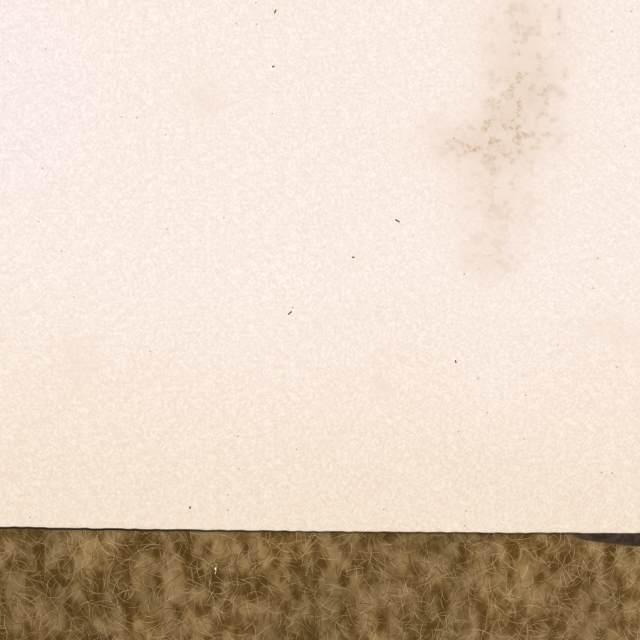
This texture is drawn by a Shadertoy shader. Its source:

```glsl
// A sheet of stained, grainy paper lying on a brown wool blanket.
// Paper: gradient, ridged noise and soft stains. Wool: layers of curved hairs
// scattered over jittered grids, with a thin shadow below the sheet.
#define GRAIN_SCALE 210.0
#define GRAIN_DEPTH 0.075
#define STAIN_DEPTH 0.72
#define HAIR_LAYERS 12
#define HAIR_CELL 0.027
#define HAIR_WIDTH 0.0006
#define HAIR_OPACITY 0.48
#define PAPER_TOP vec3(0.986, 0.926, 0.890)
#define PAPER_LOW vec3(0.955, 0.888, 0.806)
#define WOOL_DARK vec3(0.335, 0.240, 0.105)
#define WOOL_LIGHT vec3(0.72, 0.62, 0.485)
#define SHADOW vec3(0.19, 0.15, 0.12)

float hash(vec2 p) {
    return fract(sin(dot(p, vec2(127.1, 311.7))) * 43758.5453);
}

float noise(vec2 p) {
    vec2 i = floor(p), f = fract(p);
    f = f * f * (3.0 - 2.0 * f);
    return mix(mix(hash(i), hash(i + vec2(1, 0)), f.x),
               mix(hash(i + vec2(0, 1)), hash(i + vec2(1, 1)), f.x), f.y);
}

float fbm(vec2 p) {
    float sum = 0.0, amp = 0.5;
    for (int i = 0; i < 5; i++) {
        sum += amp * noise(p);
        p = mat2(1.6, 1.2, -1.2, 1.6) * p + 7.3;
        amp *= 0.5;
    }
    return sum;
}

// Soft elliptical spot
float blob(vec2 p, vec2 centre, vec2 radius) {
    vec2 q = (p - centre) / radius;
    return exp(-dot(q, q));
}

// Slightly bowed lower edge of the sheet
float edgeHeight(float x) {
    return 0.177 - 0.018 * x + 0.008 * x * x;
}

// Worm-like paper tooth, centred near zero
float tooth(vec2 p) {
    vec2 q = mat2(0.8, 0.6, -0.6, 0.8) * p * GRAIN_SCALE;
    float ridge = abs(noise(q) - 0.5) * 2.0;
    return 0.55 * (ridge - 0.37) + 0.65 * (noise(q.yx * 1.55 + 31.0) - 0.5);
}

float stains(vec2 p) {
    vec2 w = p + 0.035 * (vec2(fbm(p * 22.0), fbm(p * 22.0 + 40.0)) - 0.48);
    float s = 0.33 * blob(w, vec2(0.765, 0.783), vec2(0.085, 0.038))
            + 0.36 * blob(w, vec2(0.815, 0.845), vec2(0.055, 0.070))
            + 0.20 * blob(w, vec2(0.820, 0.970), vec2(0.070, 0.080))
            + 0.22 * blob(w, vec2(0.780, 0.690), vec2(0.060, 0.065))
            + 0.15 * blob(w, vec2(0.765, 0.595), vec2(0.045, 0.040));
    // Dried tide line along the right side of the stain
    float tide = exp(-abs(w.x - 0.880) / 0.005) * smoothstep(0.72, 0.82, p.y);
    s += 0.18 * tide * smoothstep(0.3, 0.65, noise(p * 60.0));
    // Blotches and fine flecks break the stain up
    s *= 0.35 + 0.8 * fbm(p * 28.0) + 0.9 * smoothstep(0.45, 0.75, fbm(p * 95.0));
    // Faint marks elsewhere
    s += 0.09 * blob(w, vec2(0.315, 0.845), vec2(0.035, 0.030));
    s += 0.09 * blob(w, vec2(0.602, 0.398), vec2(0.014, 0.018));
    s += 0.06 * blob(w, vec2(0.125, 0.435), vec2(0.035, 0.040));
    s += 0.07 * blob(w, vec2(0.960, 0.480), vec2(0.070, 0.025));
    return s;
}

// Small dark inclusions: xy position, z tilt
float specks(vec2 p, float px) {
    vec3 marks[7] = vec3[7](vec3(0.430, 0.982, 1.2), vec3(0.427, 0.896, 0.3),
        vec3(0.621, 0.655, 2.6), vec3(0.552, 0.598, 0.0), vec3(0.453, 0.511, 0.7),
        vec3(0.712, 0.435, 1.9), vec3(0.297, 0.207, 1.4));
    float ink = 0.0;
    for (int i = 0; i < 7; i++) {
        vec2 q = p - marks[i].xy;
        float c = cos(marks[i].z), s = sin(marks[i].z);
        q = mat2(c, -s, s, c) * q;
        float size = 0.0008 + 0.0020 * hash(marks[i].xy * 50.0);
        float d = length(vec2(max(abs(q.x) - size, 0.0), q.y));
        ink = max(ink, 1.0 - smoothstep(0.0, 0.0012 + px * 0.7, d));
    }
    // Sparse pale-brown flecks
    vec2 cell = floor(p * 36.0);
    vec2 at = vec2(hash(cell + 3.1), hash(cell + 8.7)) * 0.8 + 0.1;
    float fleck = 1.0 - smoothstep(0.0, 0.001 + px, length(fract(p * 36.0) - at) / 36.0);
    return max(ink * 0.75, fleck * 0.28 * step(0.965, hash(cell)));
}

vec3 paper(vec2 p, float edge, float px) {
    float broad = fbm(p * 5.0) - 0.48;
    vec3 col = mix(PAPER_LOW, PAPER_TOP, smoothstep(0.13, 0.60, p.y + 0.15 * broad));
    col += vec3(-0.004, 0.004, 0.022) * blob(p, vec2(0.03, 0.85), vec2(0.12, 0.16));
    float grain = tooth(p);
    col += GRAIN_DEPTH * grain * vec3(0.7, 1.0, 1.2);
    float stain = clamp(stains(p) * STAIN_DEPTH * (1.0 + 1.3 * grain), 0.0, 1.0);
    col = mix(col, vec3(0.70, 0.55, 0.36), stain);
    col = mix(col, vec3(0.38, 0.27, 0.13), specks(p, px));
    return col - 0.04 * exp(-max(p.y - edge, 0.0) / 0.002);
}

vec3 wool(vec2 p, float px) {
    vec3 col = mix(WOOL_DARK, vec3(0.57, 0.46, 0.30), smoothstep(0.2, 0.75, fbm(p * vec2(65.0, 42.0))));
    for (int layer = 0; layer < HAIR_LAYERS; layer++) {
        vec2 shift = float(layer) * vec2(0.0113, 0.0171);
        vec2 base = floor((p + shift) / HAIR_CELL);
        for (int n = 0; n < 9; n++) {
            vec2 id = base + vec2(n % 3 - 1, n / 3 - 1);
            vec2 key = id + float(layer) * 19.7;
            float turn = 6.2832 * hash(key + 5.3), tone = hash(key + 11.9);
            vec2 q = p + shift - (id + vec2(hash(key), hash(key + 2.7))) * HAIR_CELL;
            q = mat2(cos(turn), -sin(turn), sin(turn), cos(turn)) * q;
            q.y += (hash(key + 17.1) - 0.5) * 55.0 * q.x * q.x;
            float tip = 1.0 - smoothstep(0.006, 0.010 + 0.012 * tone, abs(q.x));
            float line = 1.0 - smoothstep(0.0, HAIR_WIDTH + px * 0.7, abs(q.y));
            col = mix(col, mix(WOOL_DARK, WOOL_LIGHT, tone), line * tip * HAIR_OPACITY);
        }
    }
    col *= 0.86 + 0.32 * fbm(p * 14.0 + 3.0);
    float flake = blob(p, vec2(0.337 + 0.15 * (p.y - 0.111), 0.111), vec2(0.0028, 0.010));
    return mix(col, vec3(0.95, 0.91, 0.84), smoothstep(0.3, 0.8, flake * (0.35 + noise(p * 260.0))));
}

void mainImage(out vec4 fragColor, in vec2 fragCoord) {
    vec2 p = fragCoord / iResolution.xy;
    float px = 1.0 / iResolution.y;
    float edge = edgeHeight(p.x) + 0.0012 * (noise(vec2(p.x * 90.0, 2.0)) - 0.5);
    float below = edge - p.y;
    vec3 col;
    if (below < -px) {
        col = paper(p, edge, px);
    } else {
        col = wool(p, px);
        // Contact shadow, strongest at the left, and the dark wedge at the right
        float contact = mix(0.95, 0.45, smoothstep(0.15, 0.55, p.x));
        col = mix(col, SHADOW, contact * (1.0 - smoothstep(0.0015, 0.0045, below)));
        col *= 1.0 - 0.15 * exp(-max(below, 0.0) / 0.008);
        float wedge = 0.021 * sqrt(clamp((p.x - 0.885) / 0.115, 0.0, 1.0));
        float inWedge = (1.0 - smoothstep(wedge - 0.002, wedge + 0.002, below)) * smoothstep(0.88, 0.91, p.x);
        col = mix(col, SHADOW + 0.10 * noise(p * 180.0), 0.92 * inWedge);
        if (below < px) col = mix(paper(p, edge, px), col, smoothstep(-px, px, below));
    }
    fragColor = vec4(clamp(col, 0.0, 1.0), 1.0);
}
```
